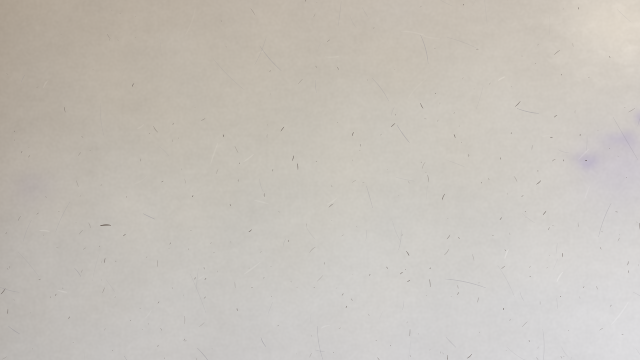
Write a Shadertoy shader that draws this texture.

```glsl
// A worn pale whiteboard under uneven light: a warm-to-cool gradient with soft
// mottling, scattered dark nicks, long faint scratches and lilac ink stains.
// Marks are tapered, slightly bent strokes placed by hash in a jittered grid.

vec2 hash2(vec2 p) {
    vec3 q = fract(p.xyx * vec3(0.1031, 0.1030, 0.0973));
    q += dot(q, q.yzx + 33.33);
    return fract((q.xx + q.yz) * q.zy);
}

float gradientNoise(vec2 p) {
    vec2 i = floor(p), f = fract(p);
    vec2 u = f * f * f * (f * (f * 6.0 - 15.0) + 10.0);
    vec2 x = vec2(1, 0), y = vec2(0, 1);
    float a = dot(hash2(i) * 2.0 - 1.0, f);
    float b = dot(hash2(i + x) * 2.0 - 1.0, f - x);
    float c = dot(hash2(i + y) * 2.0 - 1.0, f - y);
    float d = dot(hash2(i + x + y) * 2.0 - 1.0, f - x - y);
    return mix(mix(a, b, u.x), mix(c, d, u.x), u.y);
}

float fbm(vec2 p) {
    float sum = 0.0, amp = 0.5;
    for (int i = 0; i < 5; i++) {
        sum += amp * gradientNoise(p);
        p = mat2(1.6, 1.2, -1.2, 1.6) * p + 7.3;
        amp *= 0.5;
    }
    return sum;
}

// Coverage of one bent stroke, thinning toward both ends
float stroke(vec2 p, float angle, float halfLength, float halfWidth, float bend) {
    float c = cos(angle), s = sin(angle);
    vec2 q = vec2(c * p.x + s * p.y, c * p.y - s * p.x);
    float t = q.x / halfLength;
    q.y += bend * halfLength * t * t;
    float d = length(vec2(max(abs(q.x) - halfLength, 0.0), q.y));
    float taper = 1.0 - 0.6 * min(t * t, 1.0);
    return clamp((halfWidth * taper - d) * iResolution.y + 0.5, 0.0, 1.0);
}

// chance holds: base, gain toward the right, gain toward the bottom
float marks(vec2 p, float cell, float reach, float halfWidth, vec2 angles, vec3 chance, float seed) {
    float cover = 0.0;
    vec2 home = floor(p / cell);
    for (int j = -1; j <= 1; j++)
    for (int i = -1; i <= 1; i++) {
        vec2 id = home + vec2(i, j);
        vec2 place = hash2(id + seed), shape = hash2(id + seed + 41.7), look = hash2(id + seed + 83.1);
        vec2 center = (id + place) * cell;
        float odds = dot(chance, vec3(1.0, center.x / 1.78, 1.0 - center.y));
        if (look.x > odds) continue;
        float ink = stroke(p - center, mix(angles.x, angles.y, shape.x),
                           reach * mix(0.2, 1.0, shape.y * shape.y), halfWidth, (place.x - 0.5) * 0.25);
        cover = max(cover, ink * mix(0.25, 1.0, look.y * look.y));
    }
    return cover;
}

float stain(vec2 p, vec2 center, vec2 size) {
    vec2 q = (p - center) / size;
    return exp(-dot(q, q));
}

void mainImage(out vec4 fragColor, in vec2 fragCoord) {
    vec2 uv = fragCoord / iResolution.xy;
    vec2 p = fragCoord / iResolution.y;

    // Light falls off toward the upper left
    vec3 bottom = mix(vec3(0.755, 0.742, 0.728), vec3(0.860, 0.858, 0.868), uv.x);
    vec3 top = mix(vec3(0.702, 0.658, 0.602), vec3(0.808, 0.778, 0.738), uv.x);
    vec3 color = mix(bottom, top, smoothstep(-0.1, 1.1, uv.y));
    color += vec3(0.008, 0.014, 0.004) * sin(3.14159 * uv.x) * sin(3.14159 * uv.y);
    color -= vec3(0.030, 0.032, 0.034) * exp(-uv.x * 14.0);
    color += vec3(0.065, 0.060, 0.050) * stain(p, vec2(1.72, 0.93), vec2(0.16, 0.12));

    // Cloudy mottling, wiped streaks, ragged glare and fine grain
    color += 0.040 * fbm(p * 3.5) + vec3(0.008, 0.0, -0.012) * fbm(p * 5.0 + 20.0);
    color += 0.024 * fbm(p * vec2(9.0, 22.0) + 11.0);
    color += 0.016 * gradientNoise(p * 110.0) + 0.012 * gradientNoise(p * 45.0 + 3.0);
    color += 0.12 * max(fbm(p * vec2(14.0, 22.0)), 0.0) * stain(p, vec2(1.68, 0.9), vec2(0.2, 0.16));

    // Lilac ink on the right, a trace on the left
    vec2 w = p + 0.05 * vec2(fbm(p * 9.0), fbm(p * 9.0 + 5.0));
    float ink = 0.8 * stain(w, vec2(1.628, 0.555), vec2(0.036, 0.024))
              + 0.6 * stain(w, vec2(1.725, 0.605), vec2(0.045, 0.022))
              + 0.8 * stain(w, vec2(1.780, 0.675), vec2(0.022, 0.025))
              + 0.5 * stain(w, vec2(1.730, 0.530), vec2(0.120, 0.090))
              + 0.25 * stain(w, vec2(0.090, 0.480), vec2(0.060, 0.040));
    color -= ink * vec3(0.075, 0.085, 0.005);

    // Pale scuffs, then faint long scratches, then short dark nicks
    float scuffs = marks(p, 0.13, 0.050, 0.0020, vec2(-0.3, 1.3), vec3(0.12, 0.20, 0.20), 5.0);
    float scratches = marks(p, 0.12, 0.070, 0.0009, vec2(-1.4, -0.2), vec3(-0.10, 0.45, 0.35), 19.0);
    float hairs = marks(p, 0.10, 0.055, 0.0008, vec2(1.1, 1.8), vec3(0.0, 0.25, 0.12), 57.0);
    float nicks = marks(p, 0.062, 0.011, 0.0009, vec2(0.5, 2.2), vec3(0.08, 0.0, 0.42), 131.0);
    float specks = marks(p, 0.045, 0.003, 0.0009, vec2(0.0, 3.1), vec3(0.08, 0.0, 0.25), 211.0);
    color += 0.045 * scuffs;
    color = mix(color, vec3(0.54, 0.53, 0.57), 0.50 * scratches + 0.30 * hairs);
    color = mix(color, vec3(0.38, 0.34, 0.32), max(0.75 * nicks, 0.55 * specks));

    // One deep gouge and the dot left inside the ink
    float gouge = stroke(p - vec2(0.293, 0.375), 0.05, 0.014, 0.0015, 0.1);
    float inkDot = stroke(p - vec2(1.628, 0.554), 0.0, 0.001, 0.0018, 0.0);
    color = mix(color, vec3(0.30, 0.25, 0.22), 0.8 * max(gouge, inkDot));

    fragColor = vec4(color, 1.0);
}
```
